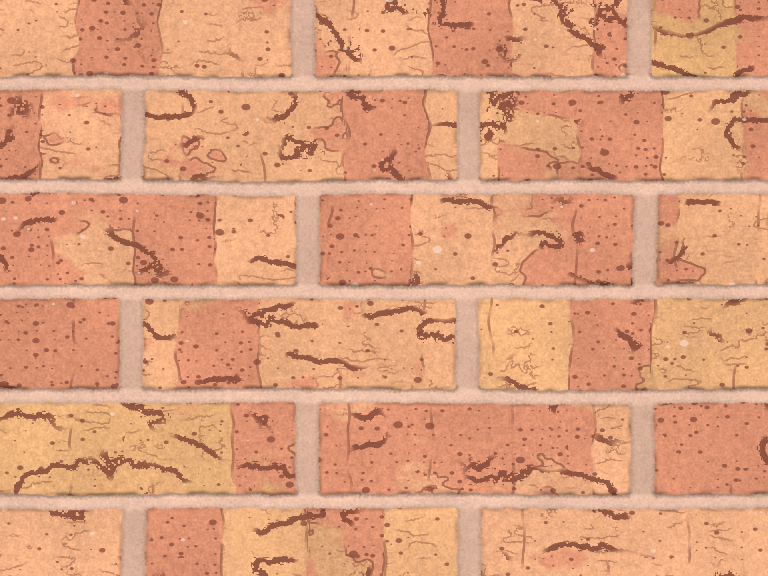
Write a WebGL 2 fragment shader that draws this texture.

```glsl
#version 300 es
precision highp float;
// Weathered red and buff brick wall in running bond with pale pink mortar.
uniform vec2 u_resolution;
out vec4 fragColor;

vec2 hash2(vec2 p) {
    vec3 h = fract(p.xyx * vec3(0.1031, 0.103, 0.0973));
    h += dot(h, h.yzx + 33.33);
    return fract((h.xx + h.yz) * h.zy);
}

float corner(vec2 cell, vec2 f, vec2 o) {
    return dot(hash2(cell + o) * 2.0 - 1.0, f - o);
}

// Gradient noise, roughly -0.7 to 0.7
float noise(vec2 p) {
    vec2 i = floor(p), f = p - i;
    vec2 u = f * f * f * (f * (f * 6.0 - 15.0) + 10.0);
    float low = mix(corner(i, f, vec2(0)), corner(i, f, vec2(1, 0)), u.x);
    float high = mix(corner(i, f, vec2(0, 1)), corner(i, f, vec2(1)), u.x);
    return 1.4 * mix(low, high, u.y);
}

float fbm(vec2 p) {
    float sum = 0.0, amp = 0.6;
    for (int i = 0; i < 4; i++) {
        sum += amp * noise(p);
        p = mat2(1.6, 1.2, -1.2, 1.6) * p + 17.3;
        amp *= 0.5;
    }
    return sum;
}

float roundBox(vec2 p, vec2 halfSize, float r) {
    vec2 d = abs(p) - halfSize + r;
    return length(max(d, 0.0)) + min(max(d.x, d.y), 0.0) - r;
}

// Thin line along the zero contour of a field
float contour(float n, float width, float px) {
    float dist = abs(n) * px / max(length(vec2(dFdx(n), dFdy(n))), 1e-5);
    return 1.0 - smoothstep(width, width + px, dist);
}

// Scattered pits: x is the dark hole, y a rare pale grit
vec2 pits(vec2 p, float size, float density, float px) {
    vec2 id = floor(p / size), rnd = hash2(id + 71.0), kind = hash2(id + 193.0);
    vec2 d = p - (id + 0.3 + 0.4 * rnd) * size;
    float r = size * mix(0.08, 0.26, kind.y * kind.y);
    float spot = 1.0 - smoothstep(r - px * 0.6, r + px * 0.6, length(d * vec2(0.85, 1.15)));
    return spot * vec2(step(kind.x, density), step(0.988, kind.x));
}

void main() {
    // One unit is one course; y runs downward
    float px = 5.507 / u_resolution.y;
    vec2 p = gl_FragCoord.xy * px;
    p.y = 5.714 - p.y;
    float grain = fbm(p * 14.0), fine = noise(p * 42.0);

    // Running bond layout
    vec2 w = p + 0.025 * vec2(noise(p * 0.7), noise(p * 0.6 + 9.0));
    float row = floor(w.y);
    float shift = mix(0.908, 0.396, mod(row, 2.0)) + 0.02 * (hash2(vec2(row, 5)).x - 0.5);
    float along = w.x / 3.212 - shift;
    vec2 id = vec2(floor(along), row);
    vec2 q = vec2((fract(along) - 0.5) * 3.212, fract(w.y) - 0.5);
    vec2 seed = hash2(id + 40.0), s = q + seed * 60.0 + id * 7.0;
    float edge = roundBox(q, vec2(1.492, 0.432), 0.03) + 0.016 * noise(p * 7.0) + 0.008 * fine;
    float face = 1.0 - smoothstep(-px, px, edge);

    // Vertical bands of red body and buff skin
    float band = (q.x + 0.05 * noise(s * vec2(1.0, 4.0))) / 0.78 + seed.x * 3.0 + 20.0;
    float cell = floor(band), f = band - cell;
    float toneA = hash2(vec2(cell, row * 9.0 + id.x)).x;
    float toneB = hash2(vec2(cell + 1.0, row * 9.0 + id.x)).x;
    float tone = mix(toneA, toneB, smoothstep(0.46, 0.54, f));
    float skinField = tone - 0.45 + 0.35 * (seed.y - 0.5) + 0.7 * fbm(s * vec2(1.1, 1.8));
    float skin = smoothstep(-0.08, 0.08, skinField);
    vec3 buff = mix(vec3(0.91, 0.67, 0.50), vec3(0.86, 0.67, 0.44), smoothstep(0.65, 0.95, seed.y));
    vec3 brick = mix(vec3(0.86, 0.55, 0.43), buff, skin);
    brick = mix(brick, vec3(0.90, 0.64, 0.49), 0.25);
    brick *= 1.0 + 0.12 * grain + 0.09 * fine + 0.08 * (tone - 0.5) + 0.08 * noise(s * 1.3);

    // Fissures, flake borders and fine horizontal crazing
    float gate = smoothstep(0.0, 0.15, noise(s * 1.7 + 31.0));
    float crackField = noise(s * vec2(1.0, 2.4)) + 0.18 * fbm(s * 6.0);
    float crack = contour(crackField, 0.009 + 0.012 * gate, px) * gate;
    float flake = contour(skinField, 0.006, px) * smoothstep(0.0, 0.2, noise(s * 2.3 + 8.0));
    float craze = contour(noise(s * vec2(2.5, 8.0)) + 0.25 * grain, 0.003, px);
    craze *= skin * smoothstep(0.05, 0.25, noise(s * 3.0 + 50.0));
    float seam = 1.0 - smoothstep(0.008, 0.008 + px, abs(f - 0.5) * 0.78);
    seam *= smoothstep(-0.1, 0.3, noise(s * vec2(2.0, 4.0) + 77.0));
    brick = mix(brick, vec3(0.50, 0.28, 0.22), max(max(crack * 0.85, flake * 0.6), max(craze * 0.4, seam * 0.5)));

    // Pits and grit, denser on the red body
    float density = mix(0.32, 0.09, skin) * (1.0 + 1.4 * noise(s * 1.5 + 12.0));
    vec2 holes = max(pits(s, 0.085, density, px), pits(s + 3.7, 0.15, density * 0.8, px));
    brick = mix(brick, vec3(0.52, 0.29, 0.23), 0.75 * holes.x);
    brick = mix(brick, vec3(0.95, 0.83, 0.76), 0.7 * holes.y);

    // Worn rim, darkest along the lower edge
    float rim = smoothstep(-0.045, 0.0, edge) * smoothstep(-0.3, 0.3, noise(p * 5.0));
    brick *= 1.0 - rim * mix(0.18, 0.38, smoothstep(0.3, 0.43, q.y));

    // Mortar: bright bed joints, greyer upright joints, shade under each brick
    float bed = smoothstep(0.40, 0.45, abs(q.y));
    vec3 mortar = mix(vec3(0.83, 0.67, 0.58), vec3(0.91, 0.74, 0.65), bed);
    mortar *= 1.0 + 0.07 * grain + 0.06 * fine + 0.05 * noise(p * 2.0);
    float shade = (1.0 - smoothstep(0.0, 0.045, edge)) * mix(0.10, 0.28, step(0.40, q.y));
    mortar *= 1.0 - shade;

    vec3 colour = mix(mortar, brick, face);
    colour *= 1.02 + 0.025 * noise(p * 0.35);
    fragColor = vec4(clamp(colour, 0.0, 1.0), 1.0);
}
```
